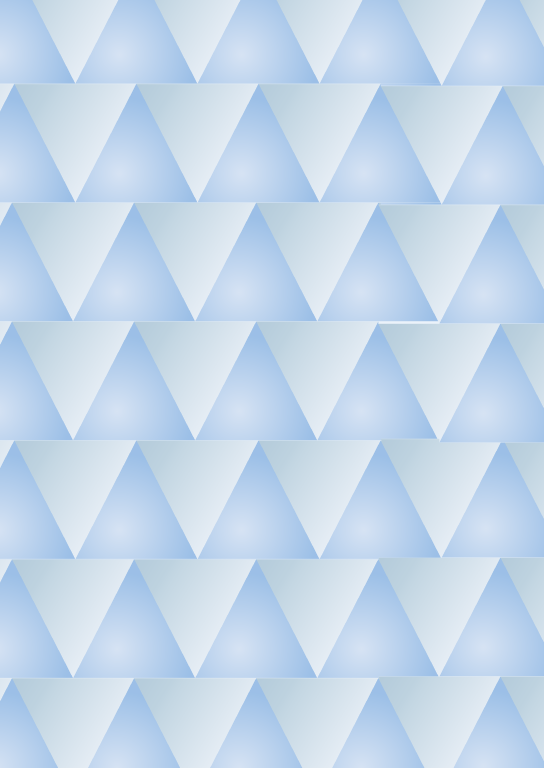
Reproduce this pattern procedurally as a Shadertoy shader.

```glsl
#define PITCH vec2(0.1590, 0.1548)   // triangle base and row height, canvas height = 1
#define ORIGIN vec2(0.0156, -0.0458) // top left corner of the first cell
#define ROW_SHIFT 0.003              // sideways shift of some rows
#define SLIP_COLUMN 3.0              // columns from here on slip vertically
#define SLIP_ROW 4.0                 // slip changes from down to up here
#define DROP 0.018
#define LIFT 0.014
#define GLOW_RADIUS 0.100
#define SEAM_WIDTH 0.0007
#define SEAM_STRENGTH 0.35
#define SAMPLES 3

const vec3 PALE = vec3(0.92, 0.95, 0.98);

// Blue upright triangle: radial glow, offset measured from the apex
vec3 glowColor(vec2 offset) {
    float t = length(offset - vec2(-0.022, 0.117)) / GLOW_RADIUS;
    return mix(vec3(0.84, 0.89, 0.955), vec3(0.61, 0.75, 0.905), clamp(t, 0.0, 1.0));
}

// Grey inverted triangle: diagonal sheen, offset measured from its left corner
vec3 sheenColor(vec2 offset) {
    float t = dot(offset, vec2(0.85, 0.53)) / 0.148;
    vec3 shade = mix(vec3(0.71, 0.80, 0.86), vec3(0.75, 0.83, 0.88), smoothstep(0.0, 0.4, t));
    return mix(shade, vec3(0.90, 0.93, 0.96), clamp((t - 0.3) / 0.7, 0.0, 1.0));
}

// Uneven cadence of the shifted rows
float rowShift(float row) {
    float phase = abs(mod(row + 1.35, 3.7) - 1.85);
    return ROW_SHIFT * (1.0 - step(0.6, phase));
}

vec3 pattern(vec2 p) {
    vec2 cell = (p - ORIGIN) / PITCH;

    // Vertical slip of the right-hand block along a slanted triangle edge
    float change = SLIP_ROW + (cell.x < SLIP_COLUMN + 0.5 ? -LIFT : DROP);
    float slipped = cell.y - (cell.y < change ? DROP : -LIFT);
    float column = cell.x - rowShift(floor(slipped)) / PITCH.x;
    bool inGap = floor(slipped) < floor(cell.y) && column > SLIP_COLUMN;
    bool inBlock = column > SLIP_COLUMN + 0.5 * fract(slipped);
    if (inGap && !inBlock && floor(cell.y) == SLIP_ROW - 1.0) return PALE;
    if (inGap || inBlock) cell.y = slipped;

    cell.x -= rowShift(floor(cell.y)) / PITCH.x;
    vec2 uv = fract(cell);

    // Inverted triangle over the two halves of upright ones
    bool inverted = abs(uv.x - 0.5) < 0.5 * (1.0 - uv.y);
    vec2 fromApex = vec2(uv.x - step(0.5, uv.x), uv.y) * PITCH;
    vec3 color = inverted ? sheenColor(uv * PITCH) : glowColor(fromApex);

    // Faint pale line between rows
    float rowDistance = min(uv.y, 1.0 - uv.y) * PITCH.y;
    return mix(color, PALE, SEAM_STRENGTH * step(rowDistance, SEAM_WIDTH));
}

void mainImage(out vec4 fragColor, in vec2 fragCoord) {
    vec3 sum = vec3(0.0);
    for (int j = 0; j < SAMPLES; j++) {
        for (int i = 0; i < SAMPLES; i++) {
            vec2 jitter = (vec2(i, j) + 0.5) / float(SAMPLES) - 0.5;
            vec2 p = (fragCoord + jitter) / iResolution.y;
            sum += pattern(vec2(p.x, 1.0 - p.y));
        }
    }
    fragColor = vec4(sum / float(SAMPLES * SAMPLES), 1.0);
}
```
